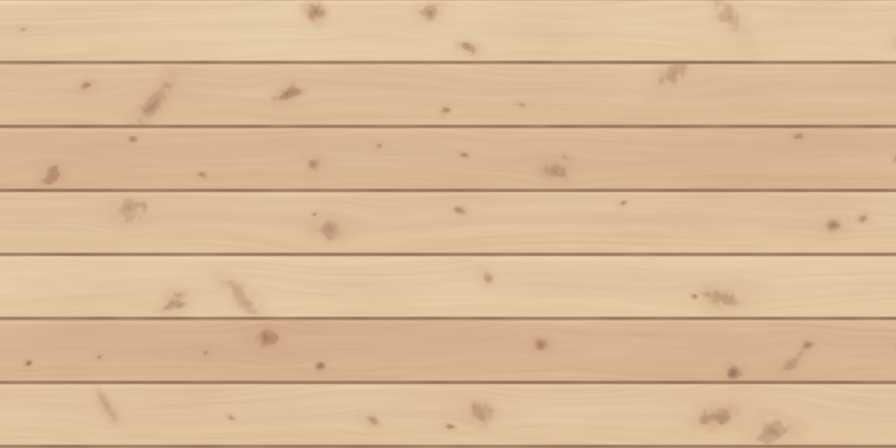
Reproduce this texture procedurally as a Shadertoy shader.

```glsl
// Seven full-width pine boards stacked with dark, soft-edged grooves between them.
// Each board mixes two wood tones, adds stretched noise as grain, and scatters
// hashed knots that stain the wood and push the grain lines around them.

const float BOARDS = 7.0;
const float WARMTH[7] = float[7](0.05, 0.6, 0.95, 0.4, 0.05, 1.0, 0.3); // top to bottom
const vec3 PALE_WOOD = vec3(0.886, 0.784, 0.634);
const vec3 WARM_WOOD = vec3(0.845, 0.700, 0.560);
const vec3 STAIN = vec3(0.775, 0.605, 0.480);
const vec3 KNOT = vec3(0.590, 0.425, 0.345);
const vec3 GROOVE = vec3(0.575, 0.445, 0.345);
const float GROOVE_WIDTH = 0.050;  // in board heights
const float GROOVE_SOFTNESS = 0.022;
const float GRAIN_CONTRAST = 0.060;
const float GRAIN_LINES = 17.0;    // per board height
const float GRAIN_BEND = 0.75;     // how far knots push the grain

struct Marks { float bend; float stain; float core; };

// Integer hash: three values from 0 to 1
vec3 hash3(ivec3 cell) {
    highp uvec3 v = uvec3(cell) * 1664525u + 1013904223u;
    v.x += v.y * v.z; v.y += v.z * v.x; v.z += v.x * v.y;
    v ^= v >> 16u;
    v.x += v.y * v.z; v.y += v.z * v.x; v.z += v.x * v.y;
    return vec3(v >> 16u) / 65535.0;
}

// Smooth value noise
float noise(vec2 p, int seed) {
    ivec2 c = ivec2(floor(p));
    vec2 f = fract(p);
    f = f * f * (3.0 - 2.0 * f);
    float a = hash3(ivec3(c, seed)).x;
    float b = hash3(ivec3(c + ivec2(1, 0), seed)).x;
    float d = hash3(ivec3(c + ivec2(0, 1), seed)).x;
    float e = hash3(ivec3(c + ivec2(1, 1), seed)).x;
    return mix(mix(a, b, f.x), mix(d, e, f.x), f.y);
}

// One layer of knots, at most one in each cell along the board
void addKnots(vec2 p, int seed, float spacing, float size, float slant,
              float chance, float strength, inout Marks marks) {
    float wobble = (noise(p * 7.0, seed) + 0.6 * noise(p * 15.0, seed) - 0.8) * 0.8;
    for (int i = -1; i <= 1; i++) {
        int cell = int(floor(p.x / spacing)) + i;
        vec3 place = hash3(ivec3(cell, seed, 17));
        vec3 form = hash3(ivec3(cell, seed, 53));
        if (place.z > chance) continue;

        vec2 center = vec2((float(cell) + mix(0.15, 0.85, place.x)) * spacing,
                           mix(0.12, 0.86, place.y));
        float radius = size * mix(0.65, 1.25, form.x);
        vec2 d = p - center;
        float reach = dot(d * d, vec2(0.06, 0.16)) / (radius * radius);
        marks.bend += d.y * exp(-reach);

        d.y += (form.y - 0.5) * slant * d.x;
        float dist = length(d / vec2(radius * mix(1.1, 1.8, form.z), radius)) + wobble;
        dist = max(dist, 0.0);
        float rings = 0.82 + 0.18 * cos(dist * 9.0);
        float core = (1.0 - smoothstep(0.1, 1.15, dist)) * rings * strength;
        marks.core = max(marks.core, core * mix(0.65, 1.0, form.y));
        marks.stain = max(marks.stain, exp(-0.5 * dist * dist) * strength);
    }
}

vec3 boardColor(vec2 p, int row) {
    float warmth = WARMTH[row];
    int seed = row * 11 + 3;

    // Round knots, pin knots and slanted branch marks
    Marks marks = Marks(0.0, 0.0, 0.0);
    addKnots(p, seed, 3.4, 0.115, 0.6, 0.75, 0.85, marks);
    addKnots(p, seed + 1, 1.3, 0.055, 0.5, 0.12 + 0.36 * warmth, 0.8, marks);
    addKnots(p, seed + 2, 4.6, 0.170, 2.4, 0.5 - 0.25 * warmth, 0.55, marks);

    // Wood tone with cloudy patches
    float cloud = noise(p * vec2(0.7, 2.0), seed + 3) - 0.5;
    vec3 color = mix(PALE_WOOD, WARM_WOOD, clamp(warmth + 0.35 * cloud, -0.1, 1.15));

    // Grain: long wavy lines, then short fibres
    float across = p.y - GRAIN_BEND * marks.bend
                 + 0.3 * noise(vec2(p.x * 0.35, p.y * 1.2), seed + 4);
    float lines = noise(vec2(p.x * 0.22, across * GRAIN_LINES), seed + 5);
    float fibres = noise(vec2(p.x * 1.8, across * GRAIN_LINES * 1.8), seed + 6);
    float grain = 0.6 * lines + 0.4 * fibres - 0.5;
    color *= 1.0 + GRAIN_CONTRAST * grain * vec3(0.8, 1.0, 1.25);

    // Knot stains are streaked by the grain
    color = mix(color, STAIN, clamp(marks.stain * (0.6 + 0.8 * grain), 0.0, 1.0));
    return mix(color, KNOT, clamp(marks.core * (0.85 + 0.7 * grain), 0.0, 1.0));
}

void mainImage(out vec4 fragColor, in vec2 fragCoord) {
    // Board units: one board is one unit high, counted from the top
    vec2 p = vec2(fragCoord.x, iResolution.y - fragCoord.y) / iResolution.y * BOARDS;
    int row = clamp(int(floor(p.y)), 0, int(BOARDS) - 1);
    p.y -= float(row);
    float pixel = BOARDS / iResolution.y;

    vec3 color = boardColor(p, row);

    // Bright upper lip and groove along the lower edge
    color *= 1.0 + 0.025 * (1.0 - smoothstep(0.03, 0.09, p.y));
    float soft = max(GROOVE_SOFTNESS, 0.5 * pixel);
    float edge = abs(p.y - 1.0 + 0.5 * GROOVE_WIDTH);
    edge = min(edge, p.y + 0.5 * GROOVE_WIDTH);
    float groove = 1.0 - smoothstep(-soft, soft, edge - 0.5 * GROOVE_WIDTH);
    float wear = 0.78 + 0.22 * noise(vec2(p.x * 2.5, 0.0), row + 101);
    color = mix(color, GROOVE, groove * wear);

    fragColor = vec4(color, 1.0);
}
```
